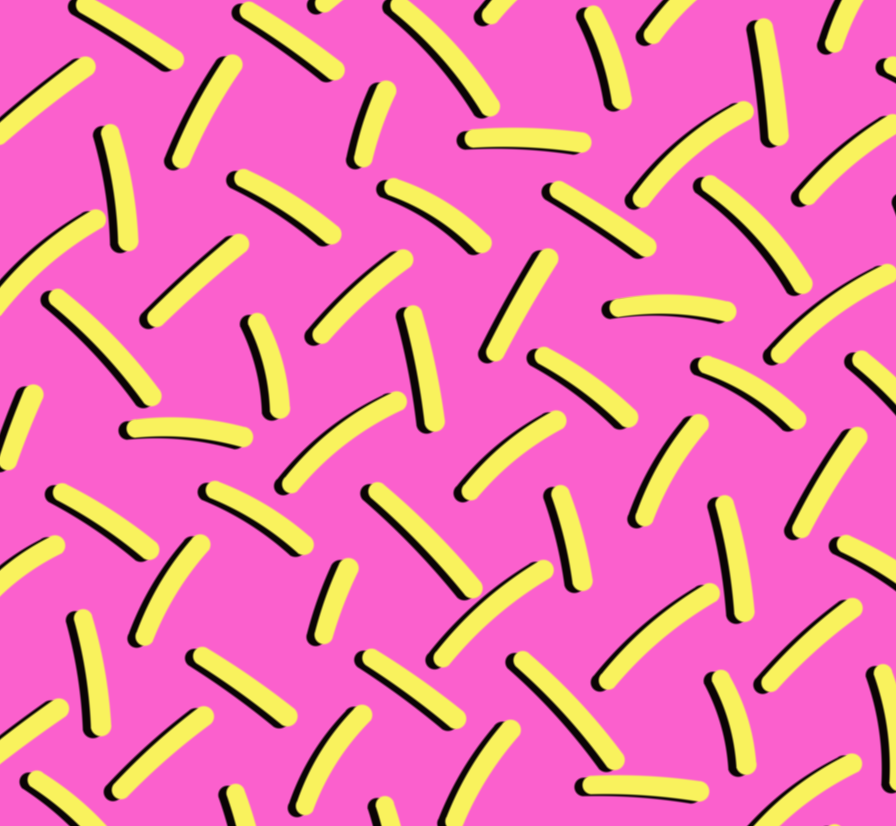
Write a Shadertoy shader that draws this pattern.

```glsl
const vec3 PINK = vec3(0.985, 0.378, 0.805);
const vec3 YELLOW = vec3(0.975, 0.95, 0.365);
const vec3 SHADOW = vec3(0.04, 0.015, 0.02);

const float SPACING = 0.137;      // distance between sprinkle centres
const float GRID_ANGLE = 0.72;    // grid follows the rising sprinkles
const float RADIUS = 0.0118;
const float JITTER = 0.020;
const vec2 SHADOW_SHIFT = vec2(-0.0098, -0.0024);

vec2 hash22(vec2 p) {
    vec3 q = fract(vec3(p.xyx) * vec3(0.1031, 0.1030, 0.0973));
    q += dot(q, q.yzx + 33.33);
    return fract((q.xx + q.yz) * q.zy);
}

mat2 rotation(float angle) {
    float c = cos(angle), s = sin(angle);
    return mat2(c, s, -s, c);
}

// Both return angle in degrees and half length
vec2 risingKind(float pick) {
    if (pick < 0.28) return vec2(39.0, 0.081);
    if (pick < 0.50) return vec2(41.0, 0.067);
    if (pick < 0.72) return vec2(60.0, 0.065);
    if (pick < 0.84) return vec2(70.0, 0.043);
    return vec2(-4.0, 0.065);
}

vec2 fallingKind(float pick) {
    if (pick < 0.44) return vec2(-34.0, 0.063);
    if (pick < 0.62) return vec2(-47.5, 0.082);
    if (pick < 0.81) return vec2(-74.0, 0.054);
    return vec2(-81.0, 0.066);
}

// Rounded bar along x, bowed towards +y in the middle
float bowedBar(vec2 p, float halfLength, float bow, float radius) {
    float x = clamp(p.x, -halfLength, halfLength);
    float t = x / halfLength;
    p.y -= bow * (0.5 - t * t);
    float taper = 1.0 + 0.05 * t;
    return length(vec2(p.x - x, p.y)) - radius * taper;
}

// Distance to the sprinkle that belongs to one grid cell
float sprinkle(vec2 p, vec2 cell, mat2 grid) {
    vec2 random = hash22(cell + 71.0);
    vec2 wobble = hash22(cell + 137.0);
    vec2 centre = grid * ((cell + 0.5) * SPACING) + (random - 0.5) * JITTER;

    // Alternate directions so that ends point at neighbouring flanks
    float pick = fract(dot(cell, vec2(0.7549, 0.5698)) + 0.13);
    bool rising = mod(cell.x + cell.y, 2.0) < 0.5;
    vec2 kind = rising ? risingKind(pick) : fallingKind(pick);

    float angle = radians(kind.x + 5.0 * (wobble.x - 0.5));
    float bow = kind.y * mix(0.02, 0.12, wobble.y);
    return bowedBar((p - centre) * rotation(angle), kind.y, bow, RADIUS);
}

// Nearest sprinkle among the surrounding cells
float sprinkleField(vec2 p) {
    mat2 grid = rotation(GRID_ANGLE);
    vec2 home = floor(p * grid / SPACING);
    float nearest = 1.0;
    for (int j = -1; j <= 1; j++) {
        for (int i = -1; i <= 1; i++) {
            nearest = min(nearest, sprinkle(p, home + vec2(i, j), grid));
        }
    }
    return nearest;
}

float coverage(float dist, float blur) {
    return 1.0 - smoothstep(-blur, blur, dist);
}

void mainImage(out vec4 fragColor, in vec2 fragCoord) {
    vec2 p = fragCoord / iResolution.y;
    float blur = max(0.0018, 0.75 / iResolution.y);

    vec3 color = PINK;
    color = mix(color, SHADOW, coverage(sprinkleField(p - SHADOW_SHIFT), blur));
    color = mix(color, YELLOW, coverage(sprinkleField(p), blur));
    fragColor = vec4(color, 1.0);
}
```
